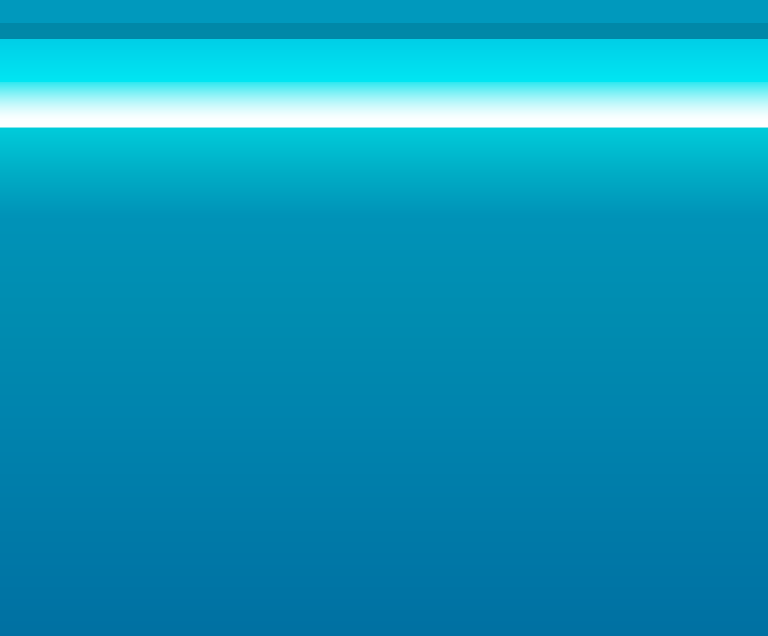
A Shadertoy shader for this background:

```glsl
// Antialiased step: 0 above the given depth, 1 below it
float below(float edge, float depth) {
    float halfPixel = 0.5 / iResolution.y;
    return smoothstep(edge - halfPixel, edge + halfPixel, depth);
}

// Position of depth between two levels, clamped to 0..1
float ramp(float top, float bottom, float depth) {
    return clamp((depth - top) / (bottom - top), 0.0, 1.0);
}

// Deep water: a bright surface fading into darker blue
vec3 waterColor(float depth) {
    vec3 water = mix(vec3(0.0, 0.80, 0.855), vec3(0.0, 0.68, 0.775), ramp(0.2, 0.27, depth));
    water = mix(water, vec3(0.0, 0.575, 0.72), ramp(0.27, 0.34, depth));
    water = mix(water, vec3(0.0, 0.55, 0.69), ramp(0.34, 0.50, depth));
    water = mix(water, vec3(0.0, 0.515, 0.68), ramp(0.50, 0.66, depth));
    return mix(water, vec3(0.0, 0.44, 0.635), ramp(0.66, 1.0, depth));
}

void mainImage(out vec4 fragColor, in vec2 fragCoord) {
    float depth = 1.0 - fragCoord.y / iResolution.y;

    // Flat header and its darker lower strip
    vec3 color = vec3(0.0, 0.60, 0.74);
    color = mix(color, vec3(0.0, 0.535, 0.66), below(0.0362, depth));

    // Cyan band, brighter toward its lower edge
    vec3 cyan = mix(vec3(0.0, 0.81, 0.905), vec3(0.0, 0.90, 0.95), ramp(0.0613, 0.129, depth));
    color = mix(color, cyan, below(0.0613, depth));

    // Glowing band that rises quickly to white
    float glow = ramp(0.129, 0.193, depth);
    vec3 glowColor = mix(vec3(0.18, 0.91, 0.94), vec3(1.0), 1.0 - pow(1.0 - glow, 1.6));
    color = mix(color, glowColor, below(0.129, depth));

    color = mix(color, waterColor(depth), below(0.2005, depth));
    fragColor = vec4(color, 1.0);
}
```
